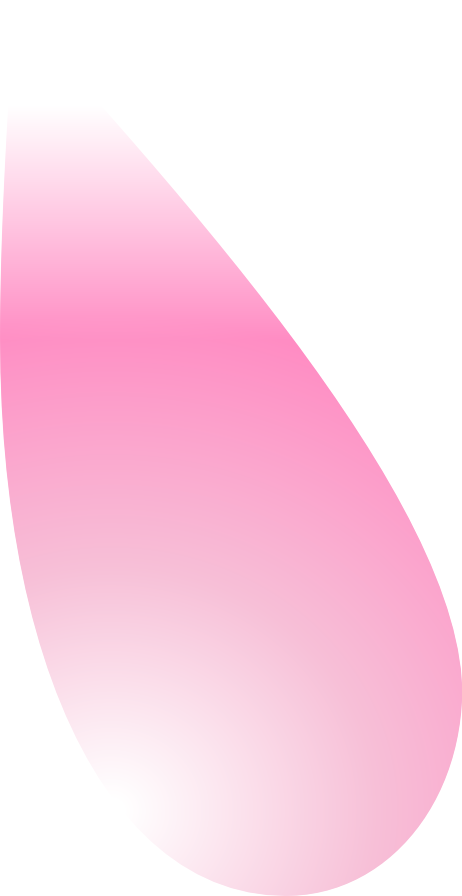
Reproduce this background procedurally as a WebGL 1 fragment shader.

```glsl
precision highp float;

uniform vec2 u_resolution;

const vec3 WHITE = vec3(1.0);
const vec3 SOFT_PINK = vec3(0.968, 0.750, 0.843);
const vec3 HOT_PINK = vec3(1.0, 0.549, 0.765);

vec2 cubicPoint(vec2 a, vec2 b, vec2 c, vec2 d, float t) {
  float s = 1.0 - t;
  return s * s * s * a + 3.0 * s * s * t * b + 3.0 * s * t * t * c + t * t * t * d;
}

float segmentDistance(vec2 p, vec2 a, vec2 b) {
  vec2 ab = b - a;
  return length(p - a - ab * clamp(dot(p - a, ab) / dot(ab, ab), 0.0, 1.0));
}

// Nearest distance to a curve; side flips at each crossing to the right of p
void traceCurve(vec2 p, vec2 a, vec2 b, vec2 c, vec2 d, inout float dist, inout float side) {
  vec2 start = a;
  for (int i = 1; i <= 28; i++) {
    vec2 end = cubicPoint(a, b, c, d, float(i) / 28.0);
    dist = min(dist, segmentDistance(p, start, end));
    if ((start.y > p.y) != (end.y > p.y)) {
      float crossing = mix(start.x, end.x, (p.y - start.y) / (end.y - start.y));
      if (p.x < crossing) side = -side;
    }
    start = end;
  }
}

// Signed distance to the petal, negative inside
float petalDistance(vec2 p) {
  vec2 tip = vec2(0.016, 0.990);
  vec2 left = vec2(0.0, 0.622);
  vec2 bottom = vec2(0.319, 0.0);
  vec2 right = vec2(0.516, 0.232);
  float dist = 10.0;
  float side = 1.0;
  traceCurve(p, tip, vec2(0.008, 0.870), vec2(0.0, 0.740), left, dist, side);
  traceCurve(p, left, vec2(0.0, 0.264), vec2(0.120, 0.0), bottom, dist, side);
  traceCurve(p, bottom, vec2(0.432, 0.0), vec2(0.516, 0.104), right, dist, side);
  traceCurve(p, right, vec2(0.510, 0.427), vec2(0.258, 0.724), tip, dist, side);
  return dist * side;
}

vec3 petalColor(vec2 p) {
  // Pale glow at the lower left, deepening outwards
  float radius = length((p - vec2(0.124, 0.095)) * vec2(0.92, 1.0));
  vec3 color = mix(WHITE, SOFT_PINK, clamp((radius - 0.013) / 0.260, 0.0, 1.0));
  color = mix(color, HOT_PINK, clamp((radius - 0.273) / 0.280, 0.0, 1.0));

  // Fade to white towards the tip
  return mix(WHITE, color, clamp((0.883 - p.y) / 0.263, 0.0, 1.0));
}

void main() {
  vec2 p = gl_FragCoord.xy / u_resolution * vec2(0.5156, 1.0);
  float pixel = 1.0 / u_resolution.y;
  float coverage = 1.0 - smoothstep(-0.6 * pixel, 0.6 * pixel, petalDistance(p));
  gl_FragColor = vec4(mix(WHITE, petalColor(p), coverage), 1.0);
}
```
